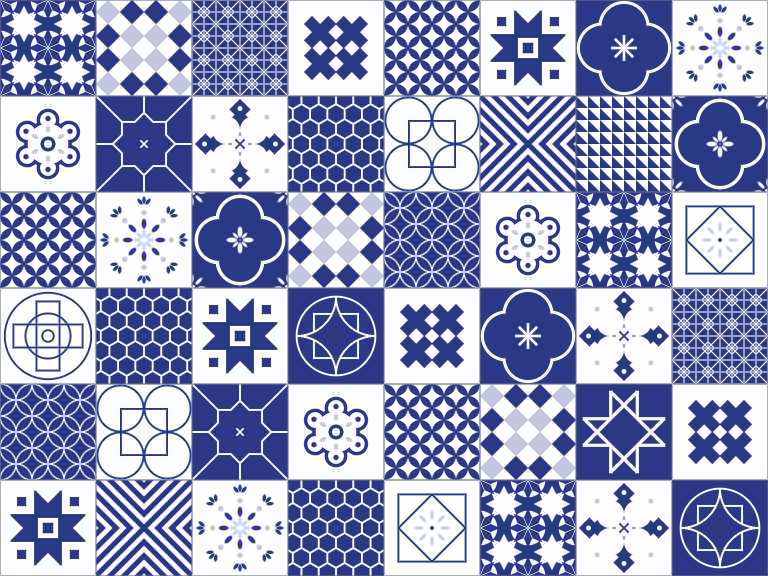
This pattern is drawn by a Shadertoy shader. Its source:

```glsl
#define COLS 8
#define ROWS 6
#define BLUE vec3(.17, .22, .525)
#define WHITE vec3(.995, .995, 1.)
#define GREY vec3(.76, .78, .87)
#define SKY vec3(.74, .83, .95)
#define GROUT vec3(.42, .44, .56)
#define HAIR .02
#define BOLD .036
#define TAU 6.28319

// Tile kinds, top row first
const int layout_ids[48] = int[48](
    0, 1, 2, 3, 4, 5, 6, 7,
    8, 9, 10, 11, 12, 13, 14, 15,
    4, 7, 15, 1, 16, 8, 0, 17,
    18, 11, 5, 19, 3, 6, 10, 2,
    16, 12, 9, 8, 4, 1, 20, 3,
    5, 13, 7, 11, 17, 0, 10, 19);

float fill(float d) { return clamp(.5 - d * iResolution.y / (2. * float(ROWS)), 0., 1.); }
float ring(float d, float w) { return abs(d) - w; }
float disc(vec2 p, float x, float y, float r) { return length(p - vec2(x, y)) - r; }
float box(vec2 p, float w, float h) { p = abs(p) - vec2(w, h); return max(p.x, p.y); }
float diamond(vec2 p, float r) { return (abs(p.x) + abs(p.y) - r) * .7071; }
float petal(vec2 p, float x, float w, float h) {
    return (length((p - vec2(x, 0)) / vec2(w, h)) - 1.) * min(w, h);
}
// Fold the plane into one of n equal sectors around +x
vec2 sector(vec2 p, float n) {
    float s = TAU / n, a = mod(atan(p.y, p.x) + .5 * s, s) - .5 * s;
    return length(p) * vec2(cos(a), sin(a));
}
float quatrefoil(vec2 q, float c, float r) { return min(disc(q, c, 0., r), disc(q, 0., c, r)); }
float hexagons(vec2 p) {
    vec2 r = vec2(1, 1.73205), a = mod(p, r) - .5 * r, b = mod(p - .5 * r, r) - .5 * r;
    a = abs(dot(a, a) < dot(b, b) ? a : b);
    return max(a.x, dot(a, vec2(.5, .866))) - .5;
}
float starMosaic(vec2 p) {
    vec2 s = sector(fract(p) - .5, 8.), f = fract(p + .5) - .5, k = sector(f, 8.);
    float star = dot(vec2(s.x - .38, abs(s.y)), vec2(.45, .89));
    float kite = (abs(k.x - .22) / .2 + abs(k.y) / .085 - 1.) * .078;
    return min(-min(star, length(f) - .36), kite);
}
// Circles of radius s meeting in lens shapes
vec2 lensPair(vec2 p, float s) {
    vec2 q = abs(mod(p, 2. * s) - s);
    return vec2(disc(q, s, 0., s), disc(q, 0., s, s));
}

// Signed distances for blue, grey and sky inks, on a tile spanning -1..1
vec3 tile(int id, vec2 p) {
    vec2 q = abs(p), m = vec2(max(q.x, q.y), min(q.x, q.y)), e = sector(p, 8.), c;
    float ink = 1., grey = 1., sky = 1., d;
    if (id == 0) ink = starMosaic(p);
    else if (id == 1) {
        d = diamond(mod(p, .5) - .25, .255);
        if ((q.x > .5) != (q.y > .5)) ink = d; else grey = d;
    } else if (id == 2) {
        c = abs(mod(p, .5) - .25);
        d = min(min(c.x, c.y), .25 - max(c.x, c.y));
        ink = .011 - min(d, .7 * min(abs(c.x - c.y), abs(c.x + c.y - .13)));
    } else if (id == 3) {
        c = mat2(.7071, .7071, -.7071, .7071) * (q - .33);
        ink = min(box(c, .36, .12), box(c, .12, .36));
    } else if (id == 4) {
        c = lensPair(p, .25);
        ink = max(c.x, c.y);
    } else if (id == 5) {
        ink = max(box(m, .78, .29), (m.x - m.y - .52) * .7071);
        ink = max(ink, -ring(m.x - .16, .05));
        ink = min(ink, box(q - .55, .095, .095));
    } else if (id == 6) {
        d = ring(quatrefoil(q, .45, .5), BOLD * .9);
        ink = -min(d, box(e, .27, .028));
    } else if (id == 7) {
        ink = petal(e, .34, .1, .05);
        for (float k = -1.; k < 2.; k++) {
            c = e - vec2(.7, 0);
            c = mat2(cos(k * .7), -sin(k * .7), sin(k * .7), cos(k * .7)) * c;
            ink = min(ink, petal(c, .13, .075, .036));
        }
        grey = disc(e, .57, 0., .055);
        sky = petal(e, .13, .075, .035);
    } else if (id == 8) {
        c = sector(p.yx, 6.);
        ink = ring(min(length(p) - .46, disc(c, .5, 0., .2)), BOLD);
        ink = min(ink, min(ring(length(p) - .12, BOLD), disc(c, .53, 0., .055)));
        grey = petal(c, .31, .075, .04);
    } else if (id == 9) {
        d = ring(min(m.x - .46, diamond(p, .65)), HAIR);
        d = min(d, max(abs(e.y) - HAIR, .65 - e.x));
        ink = -min(d, max((m.x - m.y) * .7071 - HAIR, m.x - .08));
    } else if (id == 10) {
        c = m - vec2(.72, 0);
        ink = max(diamond(p, .72), -disc(q, .29, .29, .29));
        ink = min(ink, min(disc(c, 0., 0., .16), diamond(c, .22)));
        ink = max(ink, -disc(c, .02, 0., .05));
        ink = max(ink, -box(p, .18, .18));
        ink = min(ink, max((m.x - m.y) * .7071 - HAIR, m.x - .1));
        grey = disc(q, .56, .56, .05);
    } else if (id == 11) ink = hexagons(p / .36) * .36 + HAIR;
    else if (id == 12) ink = min(ring(disc(q, .49, .49, .48), HAIR), ring(m.x - .48, HAIR));
    else if (id == 13) ink = (abs(mod(q.x - q.y + .145, .29) - .145) - .075) * .7071;
    else if (id == 14) {
        c = mod(p, .25);
        ink = (c.x + c.y - .25) * .7071;
    } else if (id == 15) {
        d = ring(quatrefoil(q, .44, .47), BOLD);
        d = min(d, min(petal(m, .17, .11, .05), petal(e, .13, .07, .03)));
        c = sector(1. - q, 8.);
        ink = -min(d, min(petal(c, .2, .09, .035), length(1. - q) - .07));
    } else if (id == 16) {
        c = abs(lensPair(p, 1. / 3.));
        ink = .014 - min(c.x, c.y);
    } else if (id == 17) {
        ink = min(ring(m.x - .7, HAIR), ring(diamond(p, .7), HAIR));
        ink = min(ink, length(p) - .04);
        sky = petal(e, .27, .09, .035);
    } else if (id == 18) {
        ink = min(ring(length(p) - .9, HAIR), ring(length(p) - .12, HAIR));
        ink = min(ink, ring(length(p) - .47, HAIR));
        ink = min(ink, min(ring(box(p, .24, .72), HAIR), ring(box(p, .72, .24), HAIR)));
    } else if (id == 19) {
        d = .82 - length(q - .82);
        ink = -min(min(ring(length(p) - .82, HAIR), max(ring(d, HAIR), m.x - .82)),
                   max(ring(m.x - .46, HAIR), -d));
    } else {
        d = min(abs(m.y - .28), abs(abs(m.x - .56) - m.y) * .7071) - BOLD;
        ink = -max(d, max(box(m, .86, .31), .26 - m.x));
    }
    return vec3(ink, grey, sky);
}

void mainImage(out vec4 fragColor, in vec2 fragCoord) {
    vec2 uv = fragCoord / iResolution.y * float(ROWS), p = 2. * fract(uv) - 1.;
    ivec2 cell = ivec2(uv);
    int id = layout_ids[(ROWS - 1 - cell.y % ROWS) * COLS + cell.x % COLS];
    vec3 d = tile(id, p), col = mix(WHITE, BLUE, fill(d.x));
    col = mix(col, GREY, fill(d.y));
    col = mix(col, SKY, fill(d.z));
    // Joint between tiles
    col = mix(col, GROUT, fill(.988 - max(abs(p.x), abs(p.y))));
    fragColor = vec4(col, 1);
}
```
